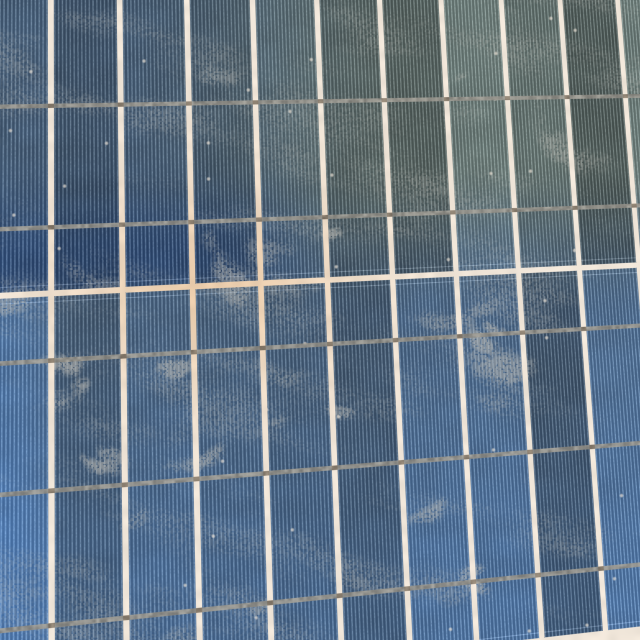
Give the GLSL for this texture, as a WebGL 2 fragment shader.

```glsl
#version 300 es
precision highp float;

#define FINGERS 18.0
#define FINGER_GAIN 0.17
#define GAP_HALF 0.043
#define SEAM_HALF 0.024
#define BUSBAR_HALF 0.018
#define BUSBAR_FIRST 0.53
#define CELL_HEIGHT 3.05
#define CELL_VARIATION 0.30
#define DUST_PATCHES 34
#define DUST_AMOUNT 0.62

uniform vec2 u_resolution;
out vec4 fragColor;

const vec3 SLATE = vec3(0.23, 0.31, 0.40);
const vec3 MOSS = vec3(0.32, 0.37, 0.36);
const vec3 DEEP_BLUE = vec3(0.13, 0.23, 0.39);
const vec3 SKY_BLUE = vec3(0.24, 0.38, 0.56);
const vec3 CREAM = vec3(0.95, 0.91, 0.86);
const vec3 PEACH = vec3(0.93, 0.81, 0.68);
const vec3 METAL = vec3(0.60, 0.59, 0.56);
const vec3 TARNISH = vec3(0.49, 0.43, 0.36);
const vec3 DUST = vec3(0.74, 0.73, 0.70);

float hash(vec2 p) {
    vec3 q = fract(p.xyx * 0.1031);
    q += dot(q, q.yzx + 33.33);
    return fract((q.x + q.y) * q.z);
}

float noise(vec2 p) {
    vec2 i = floor(p), f = fract(p);
    f = f * f * (3.0 - 2.0 * f);
    return mix(mix(hash(i), hash(i + vec2(1, 0)), f.x),
               mix(hash(i + vec2(0, 1)), hash(i + vec2(1, 1)), f.x), f.y);
}

float fbm(vec2 p) {
    float sum = 0.0, gain = 0.5;
    for (int i = 0; i < 4; i++) {
        sum += gain * noise(p);
        p = mat2(1.6, 1.2, -1.2, 1.6) * p + 7.3;
        gain *= 0.5;
    }
    return sum;
}

// Perspective map: x counts columns, y counts busbar pitches below the seam
vec2 panelCoords(vec2 p) {
    float depth = 1.0 - 0.106 * p.x + 0.0885 * p.y;
    return vec2(9.123 * (p.x - 0.0794 - 0.0013 * p.y),
                5.254 * (p.y - 0.4622 + 0.0482 * p.x)) / depth;
}

float band(float d, float halfWidth, float aa) {
    return 1.0 - smoothstep(halfWidth - aa, halfWidth + aa, d);
}

// Cell tint: broad reflections plus a shade per cell
vec3 cellColor(vec2 p, vec2 panel) {
    vec2 id = vec2(floor(panel.x), floor(panel.y / CELL_HEIGHT));
    float shade = hash(id + 19.0) - 0.5;
    float upper = 1.0 - smoothstep(0.25, 0.50, p.y);
    float moss = smoothstep(0.15, 0.65, p.x) * upper;
    float sky = smoothstep(0.40, 1.0, p.y) * 0.5 + 0.4 * band(p.x, 0.05, 0.07) * (1.0 - upper);
    float deep = exp(-pow((panel.y + 0.25) / 0.5, 2.0)) * band(p.x, 0.43, 0.12) * step(panel.y, 0.0);
    vec3 color = mix(SLATE, MOSS, moss);
    color = mix(color, SKY_BLUE, clamp(sky + shade * 0.5 * (1.0 - moss), 0.0, 1.0));
    color = mix(color, DEEP_BLUE, 0.75 * deep);
    float crystal = noise(p * vec2(24.0, 34.0) + id * 5.0) - 0.5;
    return color * (1.0 + CELL_VARIATION * shade + 0.10 * crystal);
}

// Wiped streaks and scattered, broken smudges
float dustCover(vec2 p) {
    float breakup = fbm(p * 22.0);
    float wisps = smoothstep(0.46, 0.80, fbm(vec2(p.x * 5.0 + p.y * 2.0, p.y * 16.0 - p.x * 4.0)));
    float cover = 0.40 * wisps;
    for (int i = 0; i < DUST_PATCHES; i++) {
        float k = float(i);
        vec2 center = vec2(hash(vec2(k, 3.1)), pow(hash(vec2(k, 8.7)), 0.8));
        float angle = mix(-0.7, 0.9, hash(vec2(k, 15.3)));
        vec2 d = p - center;
        d = mat2(cos(angle), -sin(angle), sin(angle), cos(angle)) * d;
        d.y += 6.0 * d.x * d.x;
        float size = mix(0.018, 0.060, hash(vec2(k, 21.9)));
        float r = length(d / vec2(size, size * 0.42)) + 2.2 * (breakup - 0.5);
        cover = max(cover, (1.0 - smoothstep(0.1, 1.2, r)) * mix(0.4, 1.0, hash(vec2(k, 30.4))));
    }
    return cover;
}

void main() {
    vec2 p = gl_FragCoord.xy / u_resolution;
    p.y = 1.0 - p.y;
    vec2 panel = panelCoords(p);
    vec2 aa = 0.7 * fwidth(panel);
    float grain = noise(p * 390.0);

    // Fine conductor fingers, faded when too dense to resolve
    float finger = 0.5 + 0.5 * cos(6.28318 * FINGERS * panel.x);
    float resolved = 1.0 - smoothstep(0.4, 0.9, FINGERS * aa.x);
    finger = mix(0.45, finger * finger, resolved) * (0.75 + 0.5 * grain);
    vec3 color = cellColor(p, panel) + FINGER_GAIN * finger * vec3(0.95, 1.0, 1.0);

    // Pale edge of the cells beside the seam
    float seam = min(abs(panel.y), CELL_HEIGHT - panel.y);
    color += 0.16 * band(abs(seam - 0.065), 0.004, aa.y);

    // Dust grains and rare bright specks
    float cover = dustCover(p);
    float dust = cover * smoothstep(0.18, 0.85, grain + 0.35 * cover);
    color = mix(color, DUST, DUST_AMOUNT * dust);
    vec2 speckId = floor(p * 16.0);
    vec2 speckPos = 0.2 + 0.6 * vec2(hash(speckId + 41.0), hash(speckId + 67.0));
    float speck = band(length(fract(p * 16.0) - speckPos), 0.04, 0.03);
    color = mix(color, CREAM, 0.65 * speck * step(0.86, hash(speckId + 83.0)));

    // Light gaps between cells, warmer near the left middle
    float column = band(abs(fract(panel.x + 0.5) - 0.5), GAP_HALF, aa.x);
    float gap = max(column, band(seam, SEAM_HALF, aa.y));
    float warmth = exp(-dot((p - vec2(0.33, 0.45)) * vec2(4.5, 6.0), (p - vec2(0.33, 0.45)) * vec2(4.5, 6.0)));
    vec3 gapColor = mix(CREAM, PEACH, warmth) * (0.96 + 0.06 * noise(p * 70.0));
    color = mix(color, gapColor, gap);

    // Worn busbars, tarnished where they cross the gaps
    float busDistance = abs(fract(abs(panel.y) - BUSBAR_FIRST + 0.5) - 0.5);
    float busbar = band(busDistance, BUSBAR_HALF, aa.y) * step(panel.y, CELL_HEIGHT - 0.3);
    vec3 busColor = mix(METAL, TARNISH, 0.75 * column) * (0.82 + 0.32 * noise(p * 170.0));
    color = mix(color, busColor, 0.92 * busbar);

    fragColor = vec4(color, 1.0);
}
```
